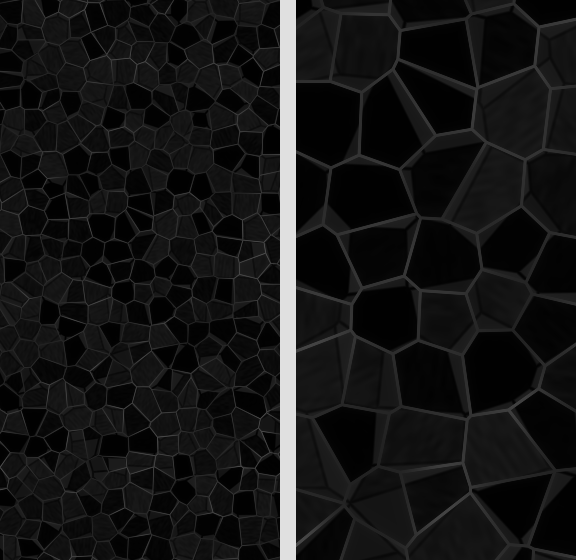
Left, the full canvas; right, a detail of the centre.
Reproduce this pattern procedurally as a Shadertoy shader.

```glsl
// Dark cracked mosaic: two nearly aligned Voronoi layers with thin pale seams.

const float CELLS_ACROSS = 13.0;
const float SEAM_HALF_WIDTH = 0.024;

float hash(vec2 p) {
    return fract(sin(dot(p, vec2(127.1, 311.7))) * 43758.5453);
}

vec2 hash2(vec2 p) {
    return vec2(hash(p), hash(p + 57.3));
}

float valueNoise(vec2 p) {
    vec2 i = floor(p), f = fract(p);
    f = f * f * (3.0 - 2.0 * f);
    return mix(mix(hash(i), hash(i + vec2(1, 0)), f.x),
               mix(hash(i + vec2(0, 1)), hash(i + vec2(1, 1)), f.x), f.y);
}

// Seed of a grid cell; drift moves it away from its base place.
vec2 seedPoint(vec2 id, float drift) {
    return id + 0.5 + 0.86 * (hash2(id) - 0.5) + drift * (hash2(id + 19.7) - 0.5);
}

// Returns the distance to the nearest cell border and the cell id.
vec3 voronoi(vec2 p, float drift) {
    vec2 base = floor(p), nearId = base, nearOffset = vec2(0.0);
    float nearest = 1e3;
    for (int y = -2; y <= 2; y++)
    for (int x = -2; x <= 2; x++) {
        vec2 id = base + vec2(x, y);
        vec2 offset = seedPoint(id, drift) - p;
        float d = dot(offset, offset);
        if (d < nearest) { nearest = d; nearId = id; nearOffset = offset; }
    }
    float border = 1e3;
    for (int y = -2; y <= 2; y++)
    for (int x = -2; x <= 2; x++) {
        vec2 id = nearId + vec2(x, y);
        if (x == 0 && y == 0) continue;
        vec2 offset = seedPoint(id, drift) - p;
        border = min(border, dot(0.5 * (nearOffset + offset), normalize(offset - nearOffset)));
    }
    return vec3(border, nearId);
}

// Fine grain, stretched along a direction chosen per cell.
float ripple(vec2 p, float angle) {
    float c = cos(angle), s = sin(angle);
    vec2 q = mat2(c, -s, s, c) * p;
    return valueNoise(q * vec2(5.0, 12.0)) - 0.5;
}

// Grey of a cell: some black, most dim, a few lighter.
float cellTone(vec2 id) {
    float h = hash(id + 3.1);
    return 0.004 + 0.078 * smoothstep(0.06, 0.95, h);
}

void mainImage(out vec4 fragColor, in vec2 fragCoord) {
    float pixel = CELLS_ACROSS / iResolution.x;
    vec2 p = fragCoord * pixel + 40.0;

    vec3 cell = voronoi(p, 0.0);
    vec3 shifted = voronoi(p, 0.55);

    // Cell body with grain
    float tone = cellTone(cell.yz);
    tone += 0.028 * ripple(p, 6.28 * hash(cell.yz + 8.4)) * smoothstep(0.0, 0.03, tone);

    // Pale slivers where the two layers disagree, split by dark creases
    float sliver = distance(cell.yz, shifted.yz) > 0.5 ? 1.0 : 0.0;
    float crease = smoothstep(0.0, 0.03 + pixel, shifted.x);
    float sliverTone = 0.075 + 0.04 * hash(cell.yz + shifted.zy * 1.7);
    tone = mix(tone, sliverTone, sliver * crease);
    tone *= 0.6 + 0.4 * crease;

    // Seams with a faint glow and uneven brightness
    float strength = valueNoise(p * 0.9 + 5.0);
    float seam = 1.0 - smoothstep(SEAM_HALF_WIDTH - 0.5 * pixel, SEAM_HALF_WIDTH + 0.5 * pixel, cell.x);
    tone += 0.025 * exp(-cell.x * 16.0);
    tone = mix(tone, 0.13 + 0.17 * strength * strength, seam);

    fragColor = vec4(vec3(max(tone, 0.0)), 1.0);
}
```
